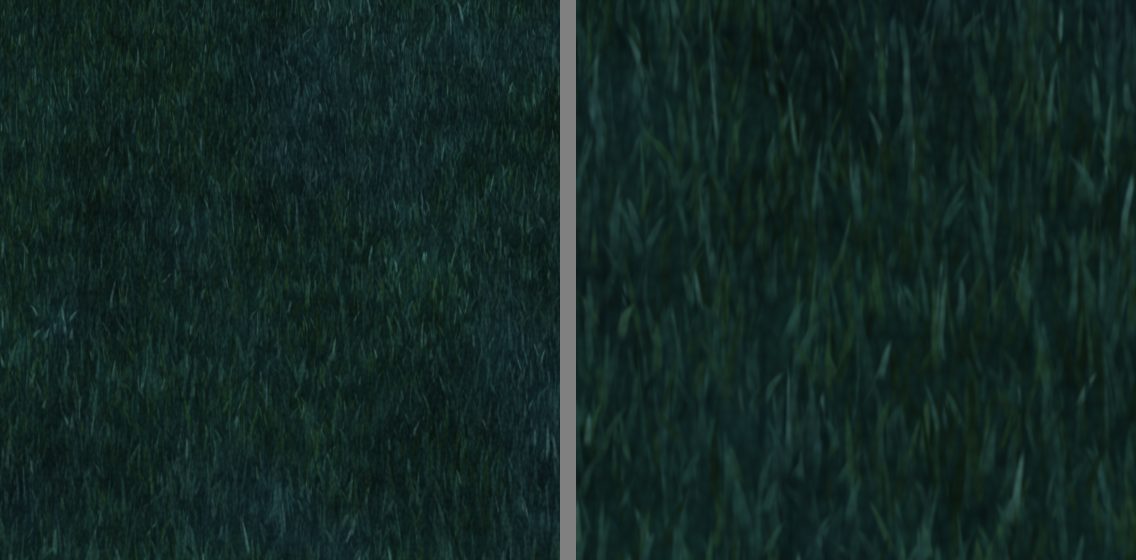
Left: the whole. Right: its middle third, enlarged.
This texture is drawn by a WebGL 2 fragment shader. Its source:

```glsl
#version 300 es
precision highp float;
// Dim meadow at dusk: soft, mostly upright blades that shrink with distance.
// Each layer scatters one curved blade per cell on rows in perspective;
// layered sines tint patches and clumps, cellular noise adds a fine mottle.

#define LAYERS 14
#define CELL vec2(0.034, 0.052)
#define RECEDE 0.75
#define BLADE_WIDTH 0.0031
#define EDGE_SOFT 0.0014
#define OPACITY 0.80
#define SHADOW vec3(0.029, 0.092, 0.087)
#define LIT vec3(0.130, 0.254, 0.234)
#define OLIVE vec3(0.108, 0.205, 0.112)
#define GLINT vec3(0.090, 0.105, 0.105)
#define MOTTLE 0.34
#define PATCH_SHADE vec2(0.21, 0.17)

uniform vec2 u_resolution;
out vec4 fragColor;

vec4 hash4(vec3 p) {
  vec4 q = fract(p.xyzx * vec4(0.1031, 0.1030, 0.0973, 0.1099));
  q += dot(q, q.wzxy + 33.33);
  return fract((q.xxyz + q.yzzw) * q.zywx);
}

// Broad patches, roughly -1 to 1
float patches(vec2 p) {
  float sum = 0.0, amp = 0.5;
  for (int i = 0; i < 4; i++) {
    p = mat2(0.8, 0.6, -0.6, 0.8) * p * 1.7 + 1.3;
    sum += amp * sin(p.x + 1.6 * sin(p.y * 0.8)) * cos(p.y + sin(p.x * 0.7));
    amp *= 0.7;
  }
  return sum;
}

// Distance to the nearest scattered point
float cellular(vec2 p) {
  vec2 id = floor(p);
  float nearest = 2.0;
  for (int y = -1; y <= 1; y++)
    for (int x = -1; x <= 1; x++) {
      vec2 cell = id + vec2(x, y);
      nearest = min(nearest, distance(p, cell + hash4(vec3(cell, 71.0)).xy));
    }
  return nearest;
}

// Ground depth grows faster than screen height
float groundDepth(float y) { return y + 0.5 * RECEDE * y * y; }
float screenHeight(float depth) {
  return (sqrt(max(1.0 + 2.0 * RECEDE * depth, 0.05)) - 1.0) / RECEDE;
}

// Coverage of a tapering curved blade; d is measured from its root
float blade(vec2 d, vec4 shape, float pixel, out float along) {
  float len = mix(0.030, 0.100, shape.x * shape.x);
  along = d.y / len;
  float t = clamp(along, 0.0, 1.0);
  float lean = (shape.y - 0.5) * 0.026;
  float bend = (shape.z - 0.5) * 0.042 * shape.w;
  float off = abs(d.x - lean * t - bend * t * t);
  float slope = (lean + 2.0 * bend * t) / len;
  off *= inversesqrt(1.0 + slope * slope);
  float halfWidth = BLADE_WIDTH * mix(0.5, 1.3, shape.w) * (1.0 - 0.75 * t * t);
  float soft = EDGE_SOFT + 0.6 * pixel;
  float ends = smoothstep(0.0, 0.3, along) * (1.0 - smoothstep(0.7, 1.0, along));
  return ends * smoothstep(-soft, soft, halfWidth - off);
}

void main() {
  vec2 uv = gl_FragCoord.xy / u_resolution.y;
  float pixel = 1.0 / u_resolution.y;
  float depth = groundDepth(uv.y);
  float tone = patches(uv * 5.0);
  float clump = patches(uv * vec2(19.0, 24.0) + 3.0);
  float warmth = patches(uv * 4.0 + 7.0) + 0.6 * (0.45 - uv.x);
  vec3 color = mix(SHADOW, LIT, 0.18);

  // Blades, far rows before near ones
  for (int layer = 0; layer < LAYERS; layer++) {
    float level = float(layer);
    vec2 shift = hash4(vec3(level, 5.0, 9.0)).xy;
    float rowHere = floor(depth / CELL.y + shift.y);
    for (int j = 0; j >= -2; j--) {
      float row = rowHere + float(j);
      float rowY = screenHeight((row - shift.y) * CELL.y);
      float scale = 1.0 + RECEDE * rowY;
      vec2 local = vec2(uv.x - 0.5, uv.y - rowY) * scale;
      float column = floor(local.x / CELL.x + shift.x);
      for (int i = -1; i <= 1; i++) {
        vec2 cell = vec2(column + float(i), row);
        vec4 place = hash4(vec3(cell, level + 1.0));
        vec4 shape = hash4(vec3(cell, level + 31.0));
        vec2 root = vec2(cell.x - shift.x + place.x, place.y) * CELL;
        float along;
        float cover = blade(local - root, shape, pixel * scale, along);
        float light = place.z * mix(0.75, 1.1, level / float(LAYERS));
        light *= mix(0.75, 1.15, clamp(along, 0.0, 1.0));
        vec3 tint = mix(SHADOW, LIT, light);
        float olive = smoothstep(0.5, 0.95, place.w + 0.4 * warmth);
        tint = mix(tint, OLIVE * (0.4 + 0.75 * light), 0.75 * olive);
        tint += GLINT * smoothstep(0.93, 1.0, place.z) * (1.0 - 0.7 * olive);
        color = mix(color, tint, cover * OPACITY);
      }
    }
  }

  // Patch shading, cool tint and fine mottle
  float grain = cellular(uv * vec2(160.0, 105.0)) - 0.48;
  color *= 1.0 + dot(PATCH_SHADE, vec2(tone, clump)) - MOTTLE * grain;
  color += vec3(0.006, 0.0, 0.016) * smoothstep(-0.1, 0.7, -warmth);
  fragColor = vec4(color, 1.0);
}
```
